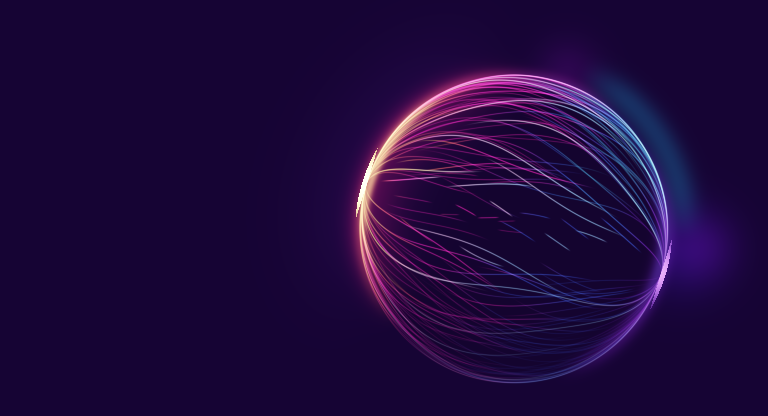
Give the GLSL for this background, as a Shadertoy shader.

```glsl
// A glowing sphere of fine light strands running from a hot left pole to a violet right pole.

// Layout, in units of canvas height (x is a fraction of the width)
const vec2 CENTER = vec2(0.669, 0.4495);
const float RADIUS = 0.370;
const vec2 AXIS = vec2(0.955, -0.296);
const vec2 HOT_DIR = vec2(-0.88, 0.475);

// Strands, in units of the sphere radius
const int STRANDS = 150;
const float STRAND_WIDTH = 0.0042;
const float STRAND_GAIN = 0.85;
const float WAVE_SIZE = 0.13;
const float WAVE_RATE = 2.6;

// Colours
const vec3 NIGHT = vec3(0.086, 0.016, 0.204);
const vec3 YELLOW = vec3(1.0, 0.78, 0.30);
const vec3 ORANGE = vec3(1.0, 0.33, 0.20);
const vec3 MAGENTA = vec3(0.90, 0.10, 0.58);
const vec3 BLUE = vec3(0.16, 0.32, 0.90);
const vec3 CYAN = vec3(0.20, 0.65, 0.85);
const vec3 VIOLET = vec3(0.50, 0.12, 0.85);
const vec3 SILVER = vec3(0.50, 0.72, 0.68);
const vec3 TEAL = vec3(0.01, 0.19, 0.26);

float hash(float n) {
    return fract(sin(n * 127.1) * 4375.85);
}

// Bell curve centred on zero
float bell(float x, float width) {
    x /= width;
    return exp(-x * x);
}

// Colour along the axis, from the hot pole (-1) to the far pole (1)
vec3 axisColor(float u, float height) {
    vec3 c = mix(YELLOW, ORANGE, smoothstep(-0.96, -0.82, u));
    c = mix(c, MAGENTA, smoothstep(-0.88, -0.60, u));
    c = mix(c, BLUE, smoothstep(-0.20, 0.35, u));
    c = mix(c, CYAN, smoothstep(0.25, 0.60, u) * smoothstep(-0.1, 0.4, height));
    return mix(c, VIOLET, smoothstep(0.70, 0.95, u) * smoothstep(0.45, 0.0, height));
}

// Sum of wavy meridians; those near the middle are short dashes
vec3 strands(vec2 p, float pixel) {
    float u = dot(p, AXIS);
    float v = dot(p, vec2(-AXIS.y, AXIS.x));
    float span = sqrt(max(1.0 - u * u, 0.0004));
    float width = max(STRAND_WIDTH, 0.65 * pixel);
    vec3 sum = vec3(0.0);
    for (int i = 0; i < STRANDS; i++) {
        float id = float(i) + 1.0;
        float seed = hash(id);
        float tint = hash(id + 201.3);
        float phase = 6.2832 * hash(id + 407.7);
        float base = (float(i) + seed) / float(STRANDS) * 3.1 - 1.55;
        float wave = WAVE_RATE * u + phase;
        float theta = base + WAVE_SIZE * sin(wave);
        float k = sin(theta);
        float slope = -u / span * k
                    + span * cos(theta) * WAVE_SIZE * WAVE_RATE * cos(wave);
        float d = abs(v - span * k) / sqrt(1.0 + slope * slope);

        float reach = mix(0.10, 1.15, smoothstep(0.05, 0.65, abs(sin(base)))) * (0.6 + 0.7 * tint);
        float middle = mix(-0.75, 0.75, hash(id + 613.9));
        float ends = smoothstep(reach, reach * 0.55, abs(u - middle));
        float power = ends * (0.25 + seed * seed);

        vec3 color = axisColor(u + 0.7 * (tint - 0.5) * span, p.y);
        color = mix(color, SILVER, 0.65 * step(0.78, seed) * smoothstep(-0.9, -0.5, u));
        sum += color * power * bell(d, width);
    }
    // Dim the underside and the crowded poles
    float underside = mix(0.13, 1.0, smoothstep(-0.95, 0.25, p.y));
    float crowd = mix(0.30, 1.0, smoothstep(0.05, 0.5, span));
    return sum * underside * crowd * STRAND_GAIN * STRAND_WIDTH / width * 1.5;
}

// Soft light on and around the edge of the sphere
vec3 rimLight(vec2 p, float r) {
    vec2 dir = p / max(r, 0.001);
    float edge = r - 1.0;
    float facing = dot(dir, HOT_DIR);
    float hot = smoothstep(0.82, 1.0, facing);
    float warm = smoothstep(0.35, 1.0, facing);
    float cool = smoothstep(0.2, 1.0, dot(dir, vec2(0.88, 0.47)));
    float dusk = smoothstep(0.55, 1.0, dot(dir, vec2(0.94, -0.34)));
    float top = smoothstep(0.75, 1.0, dot(dir, vec2(0.05, 0.999)));

    vec3 light = YELLOW * hot * 1.1 * bell(edge + 0.022, 0.026);
    light += ORANGE * warm * 0.55 * bell(edge + 0.01, 0.045);
    light += vec3(0.75, 0.05, 0.28) * warm * 0.38 * bell(edge, edge > 0.0 ? 0.09 : 0.22);
    light += VIOLET * warm * 0.09 * bell(edge, 0.40);
    light += MAGENTA * top * 0.28 * bell(edge + 0.01, 0.05);
    light += BLUE * cool * 0.30 * bell(edge + 0.02, 0.04);
    light += VIOLET * dusk * 0.38 * bell(edge + 0.015, 0.06);
    return light;
}

// Blurred patches of colour outside the right edge
vec3 outerHalo(vec2 p, float r) {
    float outside = smoothstep(0.97, 1.05, r);
    float arc = smoothstep(0.80, 0.97, dot(p / max(r, 0.001), vec2(0.85, 0.527)));
    vec3 light = TEAL * arc * bell(r - 1.11, 0.10);
    light += vec3(0.11, 0.01, 0.20) * bell(length(p - vec2(1.22, -0.12)), 0.22);
    light += vec3(0.05, 0.02, 0.22) * bell(length(p - vec2(1.08, -0.15)), 0.28);
    light += vec3(0.10, 0.01, 0.14) * bell(length(p - vec2(0.35, 1.02)), 0.20);
    return light * outside;
}

void mainImage(out vec4 fragColor, in vec2 fragCoord) {
    vec2 center = CENTER * vec2(iResolution.x / iResolution.y, 1.0);
    vec2 p = (fragCoord / iResolution.y - center) / RADIUS;
    float r = length(p);
    float pixel = 1.0 / (iResolution.y * RADIUS);

    vec3 light = rimLight(p, r) + outerHalo(p, r);
    if (r < 1.03) light += strands(p, pixel);

    vec3 base = NIGHT * mix(0.9, 1.0, smoothstep(0.9, 1.02, r));
    vec3 color = base + (1.0 - base) * (1.0 - exp(-light));
    fragColor = vec4(color, 1.0);
}
```
